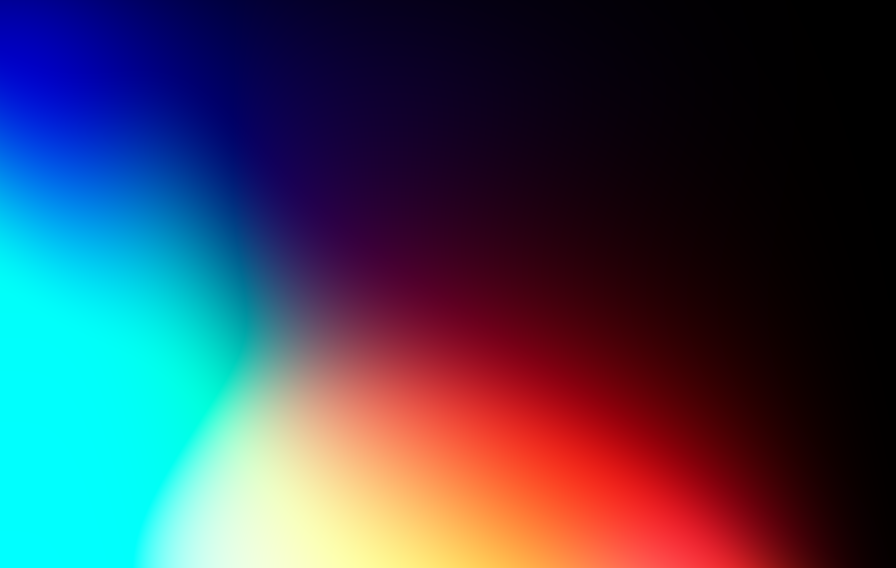
Reproduce this background procedurally as a Shadertoy shader.

```glsl
// Blurred neon gradient: cyan pool at left, yellow and red glow below, fading to black at right.

// Red glow: grows exponentially downward, its front sinking towards the right.
float redGlow(float x, float depth) {
    float d = max(x - 0.4, 0.0);
    float front = 0.70 + 1.6 * d * d + 28.0 * pow(d, 8.0);
    float glow = exp((depth - front) / 0.185);
    glow *= pow(1.0 + pow(glow, 6.0), -1.0 / 6.0);   // soft ceiling at 1

    // Curved rim where the red is cut off by the cyan pool
    float bulge = (depth - 0.56) / 0.12;
    float rim = 0.26 + 0.015 * exp(-bulge * bulge)
              - 0.112 * smoothstep(0.57, 1.0, depth);
    return glow * (1.0 - exp(-max(x - rim, 0.0) / 0.048));
}

// Green light: a soft diagonal front shared by the cyan and yellow areas.
float greenGlow(float x, float depth) {
    float dip = (x - 0.2) / 0.11;
    float front = 0.30 + 1.05 * x - 0.1 * exp(-dip * dip);
    float width = mix(0.22, 0.31, smoothstep(0.0, 0.3, x));
    return smoothstep(front - width, front + width, depth);
}

// Blue light: falls off from the left edge, reaching further near the bottom.
float blueGlow(float x, float depth) {
    float reach = 0.215 + 0.25 * pow(depth, 1.5);
    float steepness = 2.0 + 2.0 * smoothstep(0.1, 0.65, depth);
    float cool = (1.0 - 0.41 * exp(-depth / 0.175))
               / (1.0 + pow(x / reach, steepness));
    cool *= 1.0 - smoothstep(0.45, 0.95, x);

    // Pink tint at the lower right
    vec2 p = (vec2(x, depth) - vec2(0.73, 1.05)) / vec2(0.12, 0.15);
    return cool + 0.28 * exp(-dot(p, p));
}

void mainImage(out vec4 fragColor, in vec2 fragCoord) {
    vec2 uv = fragCoord / iResolution.xy;
    float depth = 1.0 - uv.y;   // distance below the top edge
    vec3 color = vec3(redGlow(uv.x, depth),
                      greenGlow(uv.x, depth),
                      blueGlow(uv.x, depth));
    fragColor = vec4(clamp(color, 0.0, 1.0), 1.0);
}
```
